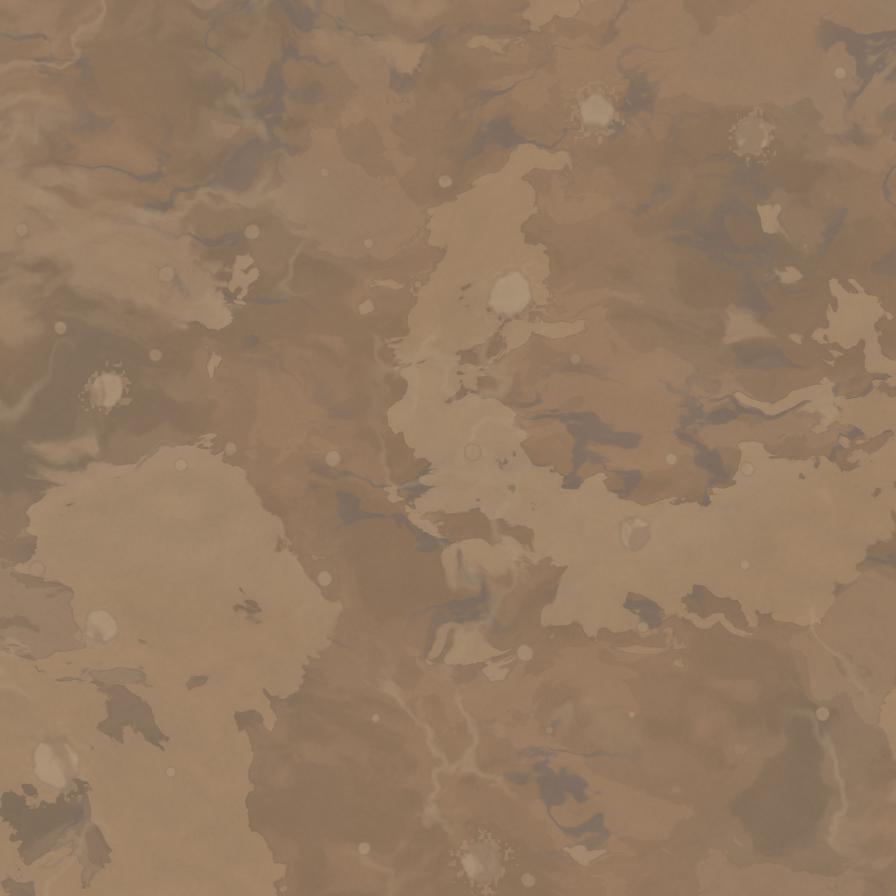
Write a Shadertoy shader that draws this texture.

```glsl
#define UMBER vec3(0.505, 0.430, 0.355)
#define EARTH vec3(0.548, 0.460, 0.376)
#define OCHRE vec3(0.588, 0.490, 0.398)
#define TAN vec3(0.632, 0.528, 0.420)
#define PALE vec3(0.665, 0.575, 0.465)
#define SLATE vec3(0.478, 0.422, 0.382)
#define RUST vec3(0.605, 0.470, 0.355)
#define PATCH_SCALE 5.5
#define PATCH_LEVEL 0.605
#define RAGGEDNESS 0.30

float hash(vec2 cell) {
    uvec2 q = uvec2(ivec2(cell)) * uvec2(1597334673u, 3812015801u);
    uint n = (q.x ^ q.y) * 1597334673u;
    n = (n ^ (n >> 15)) * 2246822519u;
    return float((n ^ (n >> 13)) >> 8) / 16777216.0;
}

float noise(vec2 p) {
    vec2 i = floor(p), f = fract(p);
    f = f * f * (3.0 - 2.0 * f);
    return mix(mix(hash(i), hash(i + vec2(1, 0)), f.x),
               mix(hash(i + vec2(0, 1)), hash(i + vec2(1, 1)), f.x), f.y);
}

float fbm(vec2 p, int octaves) {
    float sum = 0.0, total = 0.0, amp = 0.5;
    for (int i = 0; i < octaves; i++) {
        sum += amp * noise(p);
        total += amp;
        amp *= 0.5;
        p = mat2(1.6, 1.2, -1.2, 1.6) * p + 17.3;
    }
    return sum / total;
}

vec2 fbm2(vec2 p, int octaves) {
    return vec2(fbm(p, octaves), fbm(p + 61.7, octaves)) - 0.5;
}

// Scattered discs: x = disc, y = rim, z = speckle density around it
vec3 spots(vec2 p, float grid, float chance, float minR, float maxR) {
    vec3 result = vec3(0.0);
    vec2 home = floor(p * grid);
    float wobble = (noise(p * 130.0) - 0.5) * 0.22 + (noise(p * 45.0) - 0.5) * 0.3;
    for (int y = -1; y <= 1; y++)
    for (int x = -1; x <= 1; x++) {
        vec2 cell = home + vec2(x, y);
        vec2 seed = cell + grid * 37.0;
        if (hash(seed + 5.0) > chance) continue;
        vec2 center = (cell + 0.15 + 0.7 * vec2(hash(seed), hash(seed + 91.0))) / grid;
        float radius = mix(minR, maxR, hash(seed + 33.0));
        float d = length(p - center) / radius - 1.0 + wobble;
        float aa = 0.0012 / radius;
        result.x = max(result.x, 1.0 - smoothstep(-aa, aa, d));
        result.y = max(result.y, 1.0 - smoothstep(0.0, 0.13 + aa, abs(d)));
        result.z = max(result.z, exp(-1.6 * max(d, 0.0)));
    }
    return result;
}

void mainImage(out vec4 fragColor, in vec2 fragCoord) {
    vec2 p = fragCoord / iResolution.y;

    // Warped coordinates and shared fields
    vec2 bend = fbm2(p * 5.0 + 8.0, 4);
    vec2 q = p + 0.13 * bend + 0.025 * fbm2(p * 24.0, 3);
    float fine = fbm(q * vec2(26.0, 38.0) + 40.0, 5) - 0.5;
    float haze = smoothstep(0.50, 0.68, fbm(p * 2.6 + 23.0, 3));
    float soft = mix(0.007, 0.06, haze);

    // Earth ground with darker and warmer stains
    float ground = fbm(q * vec2(6.0, 7.5) + 71.0, 6) + 0.35 * fine;
    vec3 color = mix(UMBER, EARTH, smoothstep(0.38, 0.48, ground));
    color = mix(color, OCHRE, smoothstep(-soft, soft, ground - 0.575));
    color = mix(color, RUST, 0.5 * smoothstep(0.47, 0.68, fbm(p * 2.3 + 4.0, 4)));

    // Slate streaks, torn along the flow
    float streak = abs(fbm(q * vec2(9.0, 14.0) + 130.0, 5) - 0.5);
    float slateZone = smoothstep(0.44, 0.60, fbm(q * 4.5 + 52.0, 4));
    float slate = (1.0 - smoothstep(0.012, 0.045, streak + 0.10 * fine)) * slateZone;
    color = mix(color, SLATE, 0.75 * slate);

    // Ragged tan patches with a thin shaded outline
    float height = fbm(q * PATCH_SCALE + 12.0, 6) + RAGGEDNESS * fine - PATCH_LEVEL;
    float patchMask = smoothstep(-soft, soft, height);
    float outline = 1.0 - smoothstep(0.0, 0.014, abs(height + 0.012));
    color = mix(color, UMBER, 0.4 * outline * (1.0 - haze));
    vec3 patchColor = mix(TAN, RUST, 0.25 * smoothstep(0.45, 0.65, fbm(p * 4.0 + 90.0, 3)));
    color = mix(color, patchColor, patchMask * mix(0.95, 0.6, haze));

    // Pale wisps inside a few patches
    float wisp = 1.0 - smoothstep(0.0, 0.05, abs(fbm(q * 8.0 + 160.0, 5) - 0.5));
    float wispZone = smoothstep(0.53, 0.66, fbm(p * 4.0 + 33.0, 3));
    color = mix(color, PALE, 0.45 * wisp * wispZone);

    // Large blotches with speckled halos, then small dots
    vec3 large = spots(p, 4.0, 0.55, 0.017, 0.029);
    float speckle = smoothstep(-0.06, 0.06, large.z * 0.72 - noise(p * 260.0));
    color = mix(color, TAN, 0.65 * speckle * smoothstep(0.12, 0.4, large.z));
    float mottle = smoothstep(0.40, 0.58, fbm(q * 32.0 + 7.0, 4));
    color = mix(color, mix(OCHRE, PALE, mottle), 0.85 * large.x);
    color = mix(color, EARTH, 0.35 * large.y);
    vec3 small = spots(p, 9.0, 0.42, 0.004, 0.010);
    color = mix(color, mix(TAN, PALE, mottle * 0.7), 0.75 * small.x);
    color = mix(color, UMBER, 0.3 * small.y);

    // Fine relief and grain
    color *= 1.0 + 0.07 * fine + 0.022 * (noise(p * 300.0) - 0.5);
    fragColor = vec4(color, 1.0);
}
```
